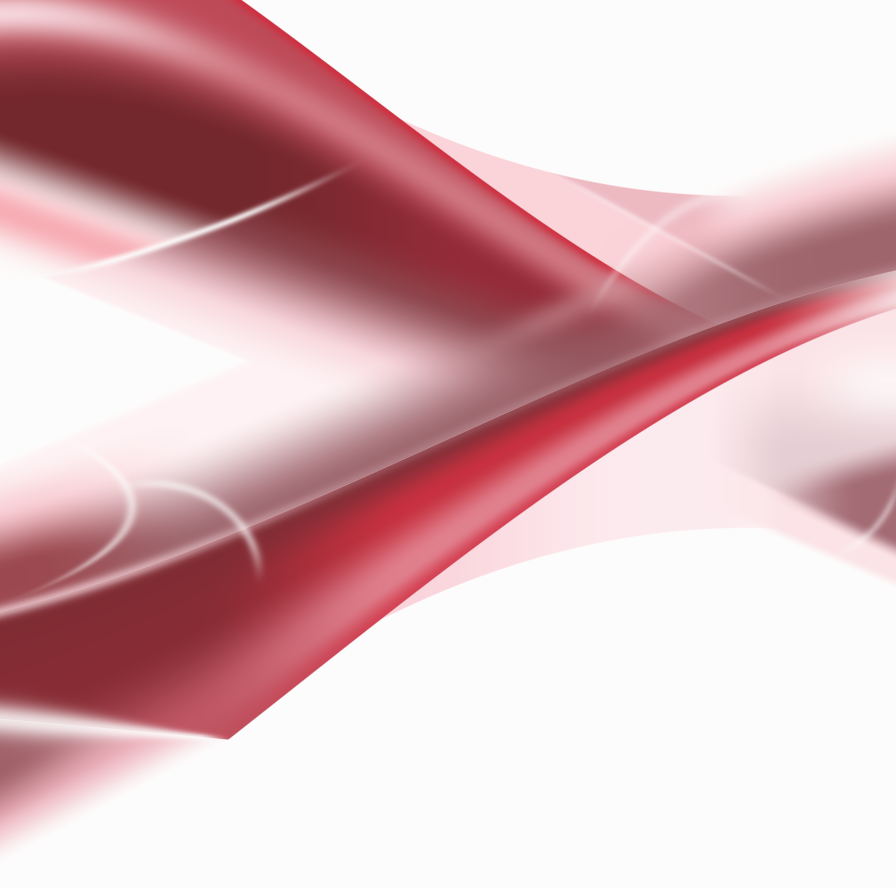
This background is drawn by a Shadertoy shader. Its source:

```glsl
// Translucent crimson silk ribbons crossing on a white ground.

// Eased ramp from 0 at a to 1 at b; a may exceed b.
float ease(float a, float b, float x) {
    float t = clamp((x - a) / (b - a), 0.0, 1.0);
    return t * t * (3.0 - 2.0 * t);
}

float glow(float d, float width) {
    return exp(-d * d / (width * width));
}

// Cubic through four heights, evenly spaced across the canvas.
float curve(float x, vec4 h) {
    float t = x / 2.56, a = t - 1.0, b = t - 2.0, c = t - 3.0;
    return dot(h, vec4(-a * b * c / 6.0, t * b * c / 2.0, -t * a * c / 2.0, t * a * b / 6.0));
}

void mainImage(out vec4 fragColor, in vec2 fragCoord) {
    // Canvas units with y pointing down
    vec2 uv = fragCoord / iResolution.xy;
    float x = uv.x * 7.68, y = (1.0 - uv.y) * 7.62;
    float aa = 7.62 / iResolution.y;

    // Ribbon outlines and folds
    float top = curve(x, vec4(-1.23, 0.36, 2.22, 3.2));
    float sheen = curve(x, vec4(0.12, 0.87, 2.42, 3.4));
    float crease = curve(x, vec4(5.25, 4.34, 3.2, 2.32));
    float bottom = curve(x, vec4(7.8, 5.87, 3.95, 2.65));
    float seam = 2.45 - 0.17 * x - 0.056 * x * x;
    float belowTop = ease(-aa, aa, y - top);
    float aboveCrease = ease(aa, -aa, y - crease);
    float belowBottom = ease(-aa, aa, y - bottom);

    vec3 white = vec3(0.992, 0.99, 0.988);
    vec3 pink = vec3(0.96, 0.74, 0.77);
    vec3 col = white;

    // Pale wedge above the crossing
    float wedge = ease(-aa, aa, y - 1.68 + 0.08 * (6.3 - x) * (6.3 - x));
    wedge *= ease(3.2, 3.4, x) * ease(6.5, 5.9, x) * aboveCrease;
    float pleat = y - 1.4 - 0.548 * (x - 4.6);
    vec3 wedgeCol = mix(vec3(0.93, 0.73, 0.76), vec3(0.98, 0.83, 0.85), ease(-0.03, 0.03, pleat));
    col = mix(col, wedgeCol, wedge);

    // Pale wedge below the crossing
    wedge = ease(aa, -aa, y - 4.53 - 0.08 * (6.4 - x) * (6.4 - x)) * belowBottom;
    wedge *= ease(3.15, 3.3, x) * ease(7.0, 6.2, x);
    col = mix(col, mix(vec3(0.98, 0.83, 0.86), vec3(0.99, 0.92, 0.935), ease(3.4, 5.5, x)), wedge);

    // Smoky fold at the right
    float rim = y - 4.5 - 0.43 * (x - 6.5);
    float fold = y - 3.95 - 0.47 * (x - 6.1);
    float right = ease(6.0, 6.8, x) * belowBottom;
    col = mix(col, vec3(0.985, 0.89, 0.905), right * ease(0.06, -0.06, rim));
    col = mix(col, vec3(0.9, 0.81, 0.83), right * ease(0.04, -0.04, fold) * ease(3.1, 3.9, y));
    col = mix(col, white, 0.7 * right * glow(y - 3.3, 0.3) * ease(6.7, 7.6, x));
    float smoke = ease(-0.15, 0.2, y - 4.15 + 0.26 * (x - 6.7)) * ease(0.12, -0.08, fold);
    col = mix(col, vec3(0.64, 0.42, 0.45), right * smoke * ease(6.4, 7.4, x));
    col = mix(col, white, 0.4 * glow(length(vec2(x, y) - vec2(6.85, 3.95)) - 0.87, 0.035) * ease(7.1, 7.4, x) * ease(4.0, 4.4, y));

    // Haze around the white notch at the left
    float notch = ease(-0.03, 0.03, y - 2.43 - 0.41 * (x - 0.5)) * ease(0.06, -0.06, y - 4.0 + 0.42 * x);
    float underSeam = ease(-aa, aa, y - seam);
    float haze = belowTop * aboveCrease * underSeam * (1.0 - notch) * ease(5.6, 4.6, x);
    float fadeLine = 1.62 + 0.36 * x;
    vec3 hazeCol = mix(vec3(0.965, 0.82, 0.845), vec3(0.995, 0.95, 0.957), ease(0.1, 0.75, y - fadeLine));
    col = mix(col, hazeCol, haze);

    // Descending ribbon: red back, dark belly, pale sheen
    float depth = y - sheen;
    vec3 belly = mix(vec3(0.45, 0.155, 0.175), vec3(0.58, 0.17, 0.22), ease(2.0, 4.2, x));
    vec3 silk = mix(vec3(0.74, 0.29, 0.34), belly, ease(0.0, 0.78 - 0.08 * x, depth));
    silk = mix(silk, vec3(0.56, 0.29, 0.32), underSeam * ease(-0.8, -0.2, y - fadeLine));
    silk = mix(silk, vec3(0.97, 0.86, 0.88), mix(0.95, 0.3, ease(0.0, 2.4, x)) * glow(depth, 0.2));
    silk = mix(silk, vec3(0.83, 0.16, 0.23), 0.8 * glow(y - top, 0.07));
    float lower = underSeam * ease(0.35, -0.4, y - fadeLine) * aboveCrease;
    float upperFade = y - 1.4 - 0.36 * x;
    float upper = (1.0 - underSeam) * ease(0.25, -0.3, upperFade);
    vec3 blush = mix(white, vec3(0.97, 0.68, 0.71), glow(upperFade - 0.4, 0.26));
    col = mix(col, blush, (1.0 - underSeam) * belowTop * ease(3.2, 2.4, x));
    col = mix(col, silk, belowTop * (upper + lower) * ease(6.9, 5.5, x));
    col = mix(col, white, 0.85 * glow(y - seam, 0.035) * ease(0.3, 1.0, x) * ease(3.2, 2.0, x));

    // Smoky upper half of the ascending ribbon
    float rise = crease - y;
    float leftEnd = ease(1.8, 0.2, x), rightEnd = ease(5.0, 6.5, x);
    float ends = leftEnd + rightEnd;
    col = mix(col, pink, 0.75 * ends * aboveCrease * ease(1.25, 0.75, rise));
    vec3 mauve = mix(vec3(0.59, 0.36, 0.39), vec3(0.58, 0.24, 0.27), leftEnd);
    float veil = ease(mix(0.95, 0.88, ends), mix(0.05, 0.35, ends), rise);
    col = mix(col, mauve, aboveCrease * veil * mix(0.92, 0.75, glow(x - 5.7, 0.7)));
    col = mix(col, vec3(0.86, 0.68, 0.7), 0.4 * glow(rise - 0.65, 0.14) * glow(x - 4.9, 0.7));

    // Glossy lower half of the ascending ribbon
    float s = clamp((y - crease) / max(bottom - crease, 0.05), 0.0, 1.0);
    vec3 gloss = mix(vec3(0.5, 0.18, 0.21), vec3(0.78, 0.19, 0.25), ease(0.0, 0.35, s));
    gloss = mix(gloss, vec3(0.88, 0.5, 0.55), ease(0.35, 0.75, s));
    gloss = mix(gloss, vec3(0.83, 0.26, 0.33), ease(0.8, 1.0, s));
    vec3 shade = mix(vec3(0.5, 0.17, 0.2), vec3(0.73, 0.32, 0.37), ease(0.35, 0.8, s));
    gloss = mix(gloss, shade, 0.9 * ease(3.6, 1.6, x));
    float hem = 6.17 + 0.09 * x;
    float body = (1.0 - aboveCrease) * (1.0 - belowBottom);
    col = mix(col, gloss, body * ease(aa, -aa, y - hem) * ease(8.4, 6.4, x));

    // Faded underside at the lower left
    float under = ease(-aa, aa, y - hem) * ease(2.0, 1.9, x);
    float rest = 7.4 - 0.54 * x - y;
    vec3 tail = mix(vec3(0.93, 0.7, 0.74), vec3(0.63, 0.38, 0.41), ease(0.25, 0.8, rest) * ease(1.7, 0.0, x));
    col = mix(col, tail, under * ease(-0.05, 0.45, rest));
    col = mix(col, white, 0.85 * glow(y - hem, mix(0.14, 0.03, ease(0.0, 1.9, x))) * ease(2.0, 1.7, x));

    // Fine light folds
    col = mix(col, vec3(0.93, 0.8, 0.82), mix(0.75, 0.2, ease(0.5, 3.5, x)) * glow(rise, 0.06));
    float arc = x - 1.13 + 1.6 * (y - 4.35) * (y - 4.35);
    col = mix(col, white, 0.55 * glow(arc, 0.05) * ease(3.7, 4.0, y) * ease(5.2, 4.7, y));
    float bow = length((vec2(x, y) - vec2(1.3, 4.95)) / vec2(0.92, 0.8)) - 1.0;
    col = mix(col, white, 0.55 * glow(bow, 0.05) * ease(0.9, 1.5, x) * ease(5.05, 4.6, y));
    col = mix(col, white, 0.3 * glow(pleat, 0.03) * ease(4.6, 5.2, x) * ease(6.8, 6.2, x));
    float lip = y - 1.66 - 0.65 * (6.3 - x) * (6.3 - x);
    col = mix(col, white, 0.35 * glow(lip, 0.06) * ease(5.0, 5.4, x) * ease(6.5, 6.0, x));

    fragColor = vec4(col, 1.0);
}
```
